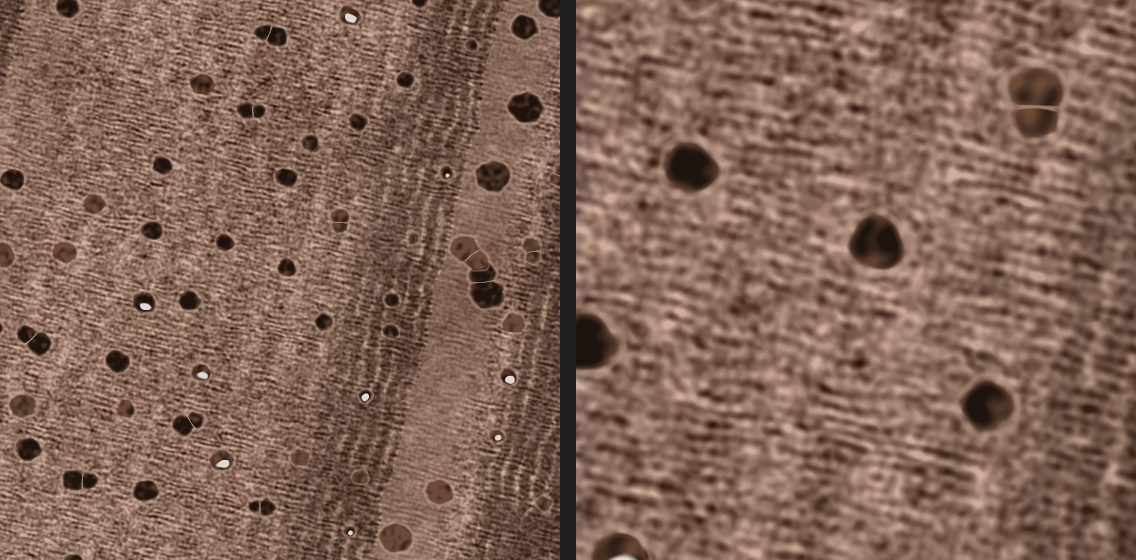
Left, the full canvas; right, a detail of the centre.
This texture is drawn by a WebGL 2 fragment shader. Its source:

```glsl
#version 300 es
precision highp float;
// Cross-cut hardwood: fine rays, wavy growth bands, a dark ring edge and scattered open pores.

uniform vec2 u_resolution;
out vec4 fragColor;

const float TAU = 6.28319;
const float TILT = 0.24;           // lean of the growth rings
const float RING_EDGE = 0.665;     // where the ring edge meets the bottom
const float RING_WIDTH_LEFT = 0.86;
const float RING_WIDTH_RIGHT = 0.34;
const float WIDE_BAND = 0.066;
const float NARROW_BAND = 0.028;
const float RAY_COUNT = 104.0;
const float PORE_CELLS = 8.3;
const float PORE_DENSITY = 0.72;
const float BASE_TONE = 0.67;
const vec3 DARK_WOOD = vec3(0.21, 0.11, 0.07);
const vec3 LIGHT_WOOD = vec3(0.73, 0.61, 0.54);
const vec3 LATE_WOOD = vec3(0.30, 0.23, 0.20);
const vec3 PORE_DARK = vec3(0.11, 0.075, 0.055);
const vec3 PORE_BROWN = vec3(0.42, 0.29, 0.22);
const vec3 GLINT = vec3(0.88, 0.85, 0.83);

vec2 hash2(vec2 cell) {
    uvec2 v = uvec2(ivec2(cell) + 4096) * 1664525u + 1013904223u;
    v.x += v.y * 1664525u;
    v.y += v.x * 1664525u;
    v ^= v >> 16u;
    v.x += v.y * 1664525u;
    v.y += v.x * 1664525u;
    v ^= v >> 16u;
    return vec2(v >> 8u) / 16777216.0;
}

float cornerSlope(vec2 cell, vec2 corner, vec2 f) {
    return dot(hash2(cell + corner) * 2.0 - 1.0, f - corner);
}

float gradientNoise(vec2 p) {
    vec2 cell = floor(p), f = p - cell;
    vec2 s = f * f * f * (f * (f * 6.0 - 15.0) + 10.0);
    float low = mix(cornerSlope(cell, vec2(0, 0), f), cornerSlope(cell, vec2(1, 0), f), s.x);
    float high = mix(cornerSlope(cell, vec2(0, 1), f), cornerSlope(cell, vec2(1, 1), f), s.x);
    return 1.6 * mix(low, high, s.y);
}

// x: share of late growth, y: share of smooth early growth
vec2 growthStage(float across) {
    bool left = across < 0.0;
    float width = left ? RING_WIDTH_LEFT : RING_WIDTH_RIGHT;
    float age = fract(across / width);
    float start = left ? 0.68 : 0.35;
    float late = smoothstep(start, start + 0.25, age) * (1.0 - smoothstep(0.985, 1.0, age));
    float early = 1.0 - smoothstep(0.08, 0.14, age * width);
    return vec2(late, left ? 0.4 * early : early);
}

vec3 woodTissue(vec2 frame) {
    float sway = gradientNoise(frame * vec2(7.0, 20.0)) * 0.010 + gradientNoise(frame * 5.0) * 0.012;
    float across = frame.x + sway;
    vec2 stage = growthStage(across);

    // light bands that follow the rings
    float wide = 0.5 + 0.5 * sin(TAU * across / WIDE_BAND);
    float narrow = 0.5 + 0.5 * sin(TAU * across / NARROW_BAND);
    float band = mix(wide * wide, narrow * narrow, stage.x);
    band *= clamp(0.75 + 1.2 * gradientNoise(frame * vec2(14.0, 9.0)), 0.0, 1.2);

    // rays and broken fibres across the rings
    float bend = gradientNoise(frame * vec2(6.0, 14.0)) + 0.4 * gradientNoise(frame * vec2(30.0, 40.0));
    float ray = sin(TAU * (frame.y * RAY_COUNT + bend));
    float rayStrength = clamp(0.75 + 1.3 * gradientNoise(frame * vec2(9.0, 22.0)) - 0.5 * band, 0.1, 1.2);
    float dash = gradientNoise(frame * vec2(42.0, 150.0));
    float grain = gradientNoise(frame * 150.0 + 31.0);
    float squiggle = 0.2 - abs(gradientNoise(frame * vec2(75.0, 95.0) + 7.0));

    float detail = 0.16 * ray * rayStrength + 0.42 * dash + 0.36 * grain + 0.40 * squiggle;
    float tone = BASE_TONE + detail * (1.0 - 0.55 * stage.y);
    tone += mix(0.15, 0.34, stage.x) * (band - 0.35) * (1.0 - stage.y);
    tone -= 0.20 * stage.x + 0.05 * stage.y;
    tone += 0.14 * gradientNoise(frame * 4.0 + 11.0) + 0.12 * gradientNoise(frame * 24.0);
    vec3 wood = mix(DARK_WOOD, LIGHT_WOOD, clamp(tone, -0.05, 1.15));
    return mix(wood, LATE_WOOD, 0.35 * stage.x * (1.0 - clamp(band, 0.0, 1.0)));
}

void paintPores(inout vec3 colour, vec2 frame, float pixel) {
    vec2 home = floor(frame * PORE_CELLS);
    float rough = gradientNoise(frame * 55.0) * 0.004;
    float soft = max(pixel, 0.0016);
    for (int j = -1; j <= 1; j++)
    for (int i = -1; i <= 1; i++) {
        vec2 cell = home + vec2(i, j);
        vec2 kind = hash2(cell + 300.0), look = hash2(cell + 700.0);
        if (kind.x > PORE_DENSITY) continue;
        vec2 centre = (cell + 0.2 + 0.6 * hash2(cell)) / PORE_CELLS;
        vec2 stage = growthStage(centre.x);
        float radius = mix(mix(0.019, 0.011, stage.x), 0.027, stage.y) * mix(0.8, 1.15, kind.y);

        // one round opening, sometimes split in two by a thin wall
        vec2 offset = (frame - centre) * vec2(0.94, 1.06);
        float angle = TAU * look.y;
        vec2 twin = offset - 1.3 * radius * vec2(cos(angle), sin(angle));
        float first = length(offset) - radius + rough;
        float second = look.x < 0.16 ? length(twin) - 0.8 * radius + rough : 1.0;
        float dist = min(first, second);

        // fill, bright speck and pale rim
        float plug = smoothstep(0.45, 1.0, look.y) + 0.9 * gradientNoise(frame * 70.0 + 3.0);
        vec3 fill = mix(PORE_DARK, PORE_BROWN, clamp(plug, 0.0, 1.0));
        fill = mix(fill, PORE_BROWN, 0.6 * smoothstep(-0.005, 0.0, dist));
        float speck = length(offset + radius * vec2(-0.2, 0.3)) - 0.4 * radius + 2.0 * rough;
        fill = mix(fill, GLINT, step(0.87, look.x) * (1.0 - smoothstep(-soft, soft, speck)));
        fill = mix(fill, LIGHT_WOOD, 0.7 * (1.0 - smoothstep(0.001, 0.003, abs(first - second))));
        float rim = (dist - 0.0035) / 0.0022;
        colour = mix(colour, LIGHT_WOOD, 0.5 * exp(-rim * rim));
        colour = mix(colour, fill, 1.0 - smoothstep(-soft, soft, dist));
    }
}

void main() {
    float scale = min(u_resolution.x, u_resolution.y);
    vec2 p = gl_FragCoord.xy / scale;
    vec2 frame = vec2(p.x - TILT * p.y - RING_EDGE, p.y + TILT * p.x);
    vec3 colour = woodTissue(frame);
    paintPores(colour, frame, 1.0 / scale);
    fragColor = vec4(clamp(colour, 0.0, 1.0), 1.0);
}
```
